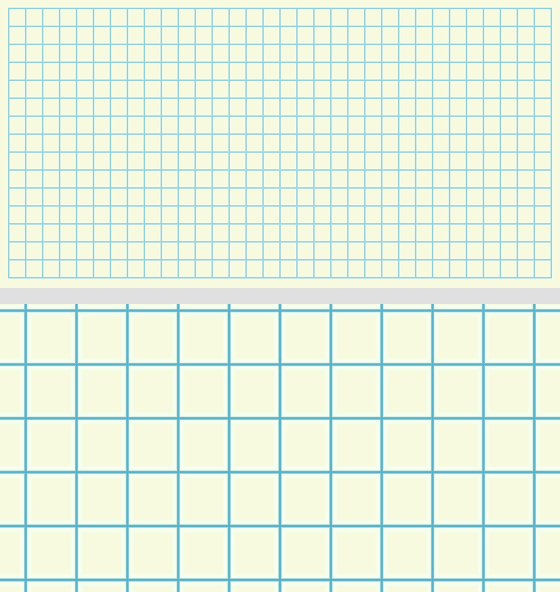
Top, the full canvas; bottom, a detail of the centre.
Give the GLSL for this pattern, as a WebGL 2 fragment shader.

```glsl
#version 300 es
precision highp float;

uniform vec2 u_resolution;
out vec4 fragColor;

// Distance to the nearest ruled segment, in canvas widths
float ruledGrid(vec2 p, vec2 lowCorner, vec2 highCorner, vec2 cells) {
    vec2 cellSize = (highCorner - lowCorner) / cells;
    vec2 g = (p - lowCorner) / cellSize;
    vec2 nearest = clamp(floor(g + 0.5), vec2(0.0), cells);
    vec2 offset = abs(g - nearest) * cellSize;
    vec2 outside = max(max(lowCorner - p, p - highCorner), 0.0);
    float upright = length(vec2(offset.x, outside.y));
    float level = length(vec2(offset.y, outside.x));
    return min(upright, level);
}

void main() {
    vec2 canvas = vec2(1.0, u_resolution.y / u_resolution.x);
    vec2 p = gl_FragCoord.xy / u_resolution.x;
    float pixel = 1.0 / u_resolution.x;

    vec3 paper = vec3(0.97, 0.98, 0.87);
    vec3 paleEdge = vec3(0.96, 1.0, 0.94);
    vec3 blueInk = vec3(0.35, 0.69, 0.78);

    // 32 by 15 cells inside a plain margin
    float d = ruledGrid(p, vec2(0.0156, 0.0356) * canvas,
                        vec2(0.9844, 0.9707) * canvas, vec2(32.0, 15.0));

    // Pale fringe along each line
    float fringe = 1.0 - smoothstep(0.0025, 0.0042, d);
    vec3 color = mix(paper, paleEdge, fringe);

    // Thin line, as the difference of two smoothed edges
    float halfWidth = 0.00082;
    float ink = smoothstep(-pixel, pixel, d + halfWidth)
              - smoothstep(-pixel, pixel, d - halfWidth);
    color = mix(color, blueInk, ink);

    fragColor = vec4(color, 1.0);
}
```
